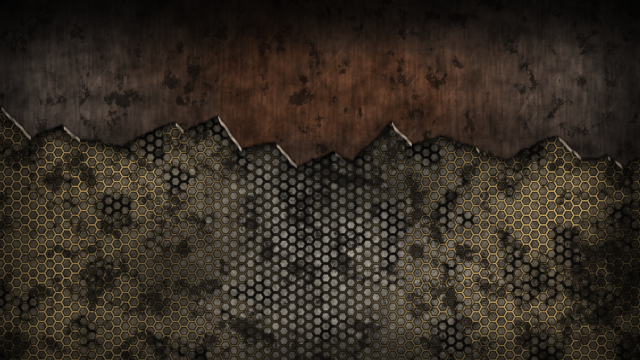
Write a Shadertoy shader that draws this background.

```glsl
// A torn, rusty steel plate hanging over a worn honeycomb grille.
// The tear is the upper hull of slanted peaks; grime, rust and scratches
// come from value noise, and broad soft spots place the light and colour.

const vec3 SOOT = vec3(0.050, 0.042, 0.034);
const vec3 STEEL = vec3(0.330, 0.285, 0.255);
const vec3 RUST = vec3(0.350, 0.220, 0.150);
const vec3 LIP = vec3(0.660, 0.590, 0.520);
const vec3 GREY_CELL = vec3(0.340, 0.325, 0.300);
const vec3 BROWN_CELL = vec3(0.235, 0.205, 0.155);
const vec3 GOLD = vec3(0.640, 0.530, 0.330);
const float HEX_PITCH = 0.0268;

float hash(vec2 p) {
    vec3 q = fract(vec3(p.xyx) * 0.1031);
    q += dot(q, q.yzx + 33.33);
    return fract((q.x + q.y) * q.z);
}

float noise(vec2 p) {
    vec2 i = floor(p), f = fract(p);
    f = f * f * (3.0 - 2.0 * f);
    vec2 e = vec2(1.0, 0.0);
    return mix(mix(hash(i), hash(i + e), f.x),
               mix(hash(i + e.yx), hash(i + e.xx), f.x), f.y);
}

// Rough layered noise, centred on 0.5
float fbm(vec2 p) {
    float sum = 0.0, gain = 0.36;
    for (int i = 0; i < 5; i++) {
        sum += gain * noise(p);
        p = mat2(1.6, 1.2, -1.2, 1.6) * p + 7.3;
        gain *= 0.70;
    }
    return sum;
}

// Soft elliptical spot, 1 at its centre
float spot(vec2 p, vec2 centre, vec2 radius) {
    vec2 q = (p - centre) / radius;
    return exp(-dot(q, q));
}

// Slanted peak with separate slopes to the left and right
float peak(float x, float at, float top, float rise, float fall) {
    return top - max((at - x) * rise, (x - at) * fall);
}

// Height of the torn plate edge
float tearHeight(float x) {
    float h = max(0.54, peak(x, 0.0, 0.704, 1.0, 1.0));
    h = max(h, peak(x, 0.174, 0.657, 0.50, 1.00));
    h = max(h, peak(x, 0.230, 0.608, 0.50, 0.12));
    h = max(h, peak(x, 0.485, 0.662, 0.45, 1.00));
    h = max(h, peak(x, 0.606, 0.678, 0.50, 1.40));
    h = max(h, peak(x, 0.764, 0.606, 0.20, 1.04));
    h = max(h, peak(x, 0.926, 0.576, 0.35, 0.40));
    h = max(h, peak(x, 1.088, 0.664, 1.02, 1.10));
    h = max(h, peak(x, 1.227, 0.627, 0.32, 0.40));
    h = max(h, peak(x, 1.551, 0.625, 0.45, 1.00));
    h = max(h, peak(x, 1.685, 0.569, 0.15, 0.65));
    h = max(h, peak(x, 1.778, 0.560, 0.40, 1.00));
    return h + 0.010 * (noise(vec2(x * 38.0, 2.0)) - 0.5)
             + 0.004 * (noise(vec2(x * 130.0, 5.0)) - 0.5);
}

// Distance to the nearest wall of a flat-topped honeycomb of unit pitch
float hexWall(vec2 p) {
    vec2 s = vec2(1.7320508, 1.0);
    vec2 a = mod(p, s) - 0.5 * s;
    vec2 b = mod(p + 0.5 * s, s) - 0.5 * s;
    vec2 g = abs(dot(a, a) < dot(b, b) ? a : b);
    return 0.5 - max(g.y, dot(g, vec2(0.8660254, 0.5)));
}

vec3 plateColor(vec2 p) {
    float rust = spot(p, vec2(0.72, 0.76), vec2(0.32, 0.28))
               + 0.7 * spot(p, vec2(1.15, 0.72), vec2(0.35, 0.25));
    rust = clamp(rust * (0.35 + 1.2 * fbm(p * 7.0)), 0.0, 1.0);
    float light = 0.46 + 0.32 * spot(p, vec2(0.22, 0.75), vec2(0.25, 0.16))
                + 0.42 * spot(p, vec2(1.12, 0.80), vec2(0.28, 0.22))
                + 0.32 * spot(p, vec2(1.52, 0.78), vec2(0.20, 0.18))
                + 0.24 * spot(p, vec2(0.75, 0.70), vec2(0.25, 0.20));
    vec3 color = mix(STEEL, RUST, rust) * light;
    color *= 0.40 + 1.20 * fbm(p * 22.0);
    color *= 0.85 + 0.30 * noise(p * vec2(190.0, 22.0));
    // Dark pits and fine diagonal scratches
    float pits = smoothstep(0.58, 0.72, fbm(p * vec2(26.0, 22.0) + 20.0));
    float scratch = smoothstep(0.86, 0.96, noise(mat2(8.0, 90.0, 9.0, -70.0) * p));
    color = mix(color, SOOT, 0.6 * pits);
    return color + 0.05 * scratch * light;
}

vec3 meshColor(vec2 p, float px) {
    float grey = spot(p, vec2(0.90, 0.30), vec2(0.45, 0.50));
    float gilt = clamp(1.0 - 0.92 * spot(p, vec2(0.86, 0.32), vec2(0.30, 0.60)), 0.0, 1.0);
    gilt *= smoothstep(0.30, 0.52, fbm(p * 12.0 + 3.0));
    float light = 0.92 + 0.28 * spot(p, vec2(0.90, 0.32), vec2(0.28, 0.24))
                + 0.30 * spot(p, vec2(0.42, 0.54), vec2(0.22, 0.12))
                + 0.30 * spot(p, vec2(0.62, 0.08), vec2(0.16, 0.14))
                + 0.32 * spot(p, vec2(1.58, 0.44), vec2(0.25, 0.14))
                + 0.28 * spot(p, vec2(1.30, 0.20), vec2(0.28, 0.14))
                - 0.38 * spot(p, vec2(0.48, 0.22), vec2(0.14, 0.13))
                - 0.35 * spot(p, vec2(1.02, 0.47), vec2(0.16, 0.08))
                - 0.50 * spot(p, vec2(1.74, 0.27), vec2(0.12, 0.18));
    float grime = smoothstep(0.52, 0.68, fbm(p * 20.0 + 11.0));
    float wall = hexWall(p / HEX_PITCH), aa = 0.7 * px / HEX_PITCH;
    float wire = 1.0 - smoothstep(0.08 - aa, 0.08 + aa, wall);
    vec3 cell = mix(BROWN_CELL, GREY_CELL, clamp(grey + 0.1, 0.0, 1.0));
    cell *= mix(0.25, 1.15, smoothstep(0.06, 0.24, wall)) * (0.35 + 1.3 * fbm(p * 45.0));
    vec3 color = mix(cell, mix(SOOT, GOLD, gilt), wire);
    return mix(color * light, SOOT, 0.65 * grime);
}

void mainImage(out vec4 fragColor, in vec2 fragCoord) {
    float px = 1.0 / iResolution.y;
    vec2 uv = fragCoord / iResolution.xy;
    vec2 p = vec2(uv.x * 16.0 / 9.0, uv.y);
    // Signed depth below the tear, corrected for its slope
    float slope = (tearHeight(p.x + 0.006) - tearHeight(p.x - 0.006)) / 0.012;
    float depth = (tearHeight(p.x) - p.y) / sqrt(1.0 + slope * slope);
    // Grille under the plate's cast shadow
    vec3 color = meshColor(p, px);
    color *= 1.0 - 0.82 * exp(-max(depth, 0.0) / 0.024);
    // Bright broken lip on the falling sides of the tear
    float lip = smoothstep(0.45, 0.85, -slope) * (1.0 - smoothstep(0.007 - px, 0.007 + px, depth));
    color = mix(color, LIP * (0.65 + 0.5 * noise(p * 90.0)), lip);
    // Plate, with a darkened border along the tear
    vec3 plate = plateColor(p) * (0.7 + 0.3 * smoothstep(0.0, 0.008, -depth));
    color = mix(plate, color, smoothstep(-px, px, depth));
    // Vignette
    float shade = mix(0.25, 1.0, smoothstep(0.0, 0.22, 1.0 - uv.y));
    shade *= mix(0.65, 1.0, smoothstep(0.0, 0.14, uv.y));
    shade *= mix(0.60, 1.0, smoothstep(0.0, 0.10, min(uv.x, 1.0 - uv.x)));
    fragColor = vec4(color * shade, 1.0);
}
```
